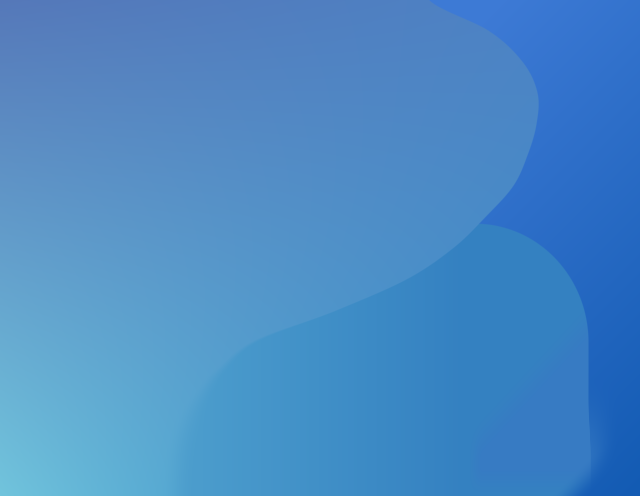
Give the GLSL for this background, as a Shadertoy shader.

```glsl
// Calm blue backdrop: a large pale wave over a rounded panel on deep blue.
// The wave edge is a smooth spline x(y), the panel a rounded corner distance;
// every layer has its own gradient, and edges melt away near the bottom.

#define ASPECT 1.293
#define WAVE_SOFTNESS 0.065
#define PANEL_CENTER vec2(0.960, 0.690)
#define PANEL_RADIUS vec2(0.229, 0.239)
#define HALO_STRENGTH 0.65
#define SHADE_STRENGTH 0.85

const int SEGMENTS = 16;
const float WAVE_X[17] = float[17](
    0.867, 0.988, 1.056, 1.086, 1.084, 1.066, 1.037, 0.981, 0.916,
    0.823, 0.682, 0.522, 0.456, 0.423, 0.406, 0.397, 0.394);

float knot(int i) {
    return WAVE_X[clamp(i, 0, SEGMENTS)];
}

// Catmull-Rom curve through the evenly spaced knots
float waveEdge(float y) {
    float s = clamp(y, 0.0, 0.9999) * float(SEGMENTS);
    int i = int(s);
    float t = fract(s);
    float a = knot(i - 1), b = knot(i), c = knot(i + 1), d = knot(i + 2);
    return b + 0.5 * t * (c - a + t * (2.0 * a - 5.0 * b + 4.0 * c - d
             + t * (3.0 * (b - c) + d - a)));
}

// Signed distance to the wave, positive inside
float waveDistance(vec2 p) {
    float h = 0.004;
    float slope = (waveEdge(p.y + h) - waveEdge(p.y - h)) / (2.0 * h);
    return (waveEdge(p.y) - p.x) / sqrt(1.0 + slope * slope);
}

// Signed distance to the panel, positive inside
float panelDistance(vec2 p) {
    vec2 corner = vec2(p.x - PANEL_CENTER.x, PANEL_CENTER.y - p.y);
    corner.x -= 0.005 * smoothstep(0.8, 0.92, p.y);
    return (1.0 - length(max(corner, 0.0) / PANEL_RADIUS)) * PANEL_RADIUS.x;
}

vec3 deepColor(vec2 p) {
    float t = clamp((p.x + p.y - 1.01) / 1.28, 0.0, 1.0);
    return mix(vec3(0.240, 0.478, 0.835), vec3(0.072, 0.355, 0.700), t);
}

vec3 waveColor(vec2 p) {
    vec3 left = mix(vec3(0.333, 0.470, 0.725), vec3(0.442, 0.768, 0.863), p.y);
    vec3 right = mix(vec3(0.300, 0.510, 0.770), vec3(0.259, 0.580, 0.792), p.y);
    float t = p.x / 1.08 * (1.0 + 0.8 * p.y * p.y * p.y);
    return mix(left, right, clamp(t, 0.0, 1.0));
}

vec3 panelColor(vec2 p) {
    float t = clamp((p.x - 0.40) / 0.53, 0.0, 1.0);
    vec3 color = mix(vec3(0.294, 0.612, 0.800), vec3(0.205, 0.505, 0.757), t);
    // Violet shade below a diagonal in the lower right
    float shade = smoothstep(-0.03, 0.03, dot(p, vec2(0.733, 0.680)) - 1.312)
                * smoothstep(0.945, 0.975, p.x)
                * (1.0 - smoothstep(0.94, 1.0, p.y));
    return mix(color, vec3(0.216, 0.478, 0.765), SHADE_STRENGTH * shade);
}

void mainImage(out vec4 fragColor, in vec2 fragCoord) {
    // Canvas heights, measured down from the top left
    vec2 uv = fragCoord / iResolution.xy;
    vec2 p = vec2(uv.x * ASPECT, 1.0 - uv.y);
    float aa = 0.8 / iResolution.y;

    vec3 color = deepColor(p);

    // Panel with a halo at its right foot and a faded corner
    float panel = smoothstep(-aa, aa, panelDistance(p));
    float halo = (1.0 - smoothstep(1.185, 1.25, p.x))
               * smoothstep(0.76, 0.93, p.y) * HALO_STRENGTH;
    float cornerFade = 1.0 - smoothstep(2.113, 2.189, p.x + p.y);
    vec3 panelTint = panelColor(p);
    color = mix(color, panelTint, max(panel, halo) * cornerFade);

    // Wave on top, its lower edge dissolving into the panel
    float softness = aa + WAVE_SOFTNESS * smoothstep(0.64, 0.92, p.y);
    float wave = smoothstep(-aa, softness, waveDistance(p));
    color = mix(color, waveColor(p), wave);

    fragColor = vec4(color, 1.0);
}
```
